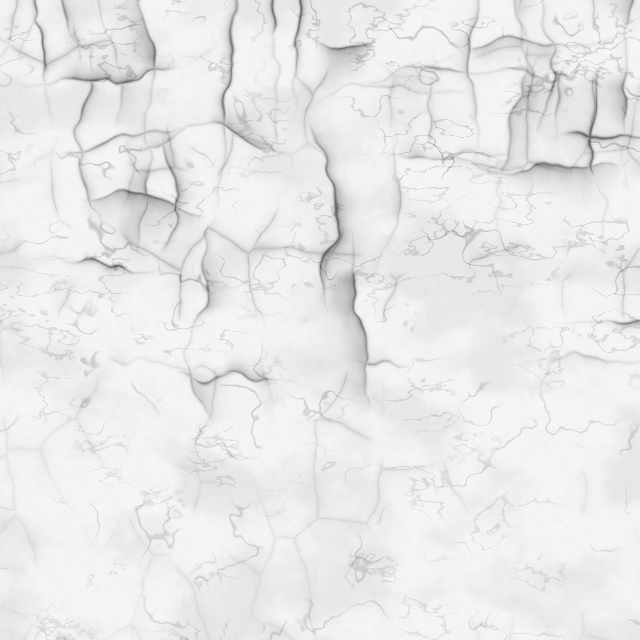
A WebGL 2 fragment shader for this texture map:

```glsl
#version 300 es
precision highp float;

uniform vec2 u_resolution;
out vec4 fragColor;

#define BASE_TONE 0.958
#define DARKEST 0.42
#define WARP 0.035
#define VERTICAL_FAULTS 20
#define LEVEL_FAULTS 17
#define FAULT_DEPTH 0.36
#define LINE_WIDTH 0.0024
#define BLOCK_CELLS vec2(10.0, 6.5)
#define BLOCK_DEPTH 0.2
#define SCRATCH_DEPTH 0.17
#define MOTTLE_DEPTH 0.05
#define GRAIN_DEPTH 0.022

float hash(vec2 p) {
    vec3 q = fract(p.xyx * 0.1031);
    q += dot(q, q.yzx + 33.33);
    return fract((q.x + q.y) * q.z);
}

float noise(vec2 p) {
    vec2 cell = floor(p), f = fract(p);
    f = f * f * f * (f * (f * 6.0 - 15.0) + 10.0);
    float low = mix(hash(cell), hash(cell + vec2(1, 0)), f.x);
    float high = mix(hash(cell + vec2(0, 1)), hash(cell + 1.0), f.x);
    return mix(low, high, f.y);
}

float fbm(vec2 p) {
    float sum = 0.0, amplitude = 0.533;
    for (int i = 0; i < 4; i++) {
        sum += amplitude * noise(p);
        p = mat2(1.6, 1.2, -1.2, 1.6) * p + 17.3;
        amplitude *= 0.5;
    }
    return sum;
}

// Thin contour of a noise field
float contour(float field, float width) {
    return 1.0 - smoothstep(0.0, width, abs(field - 0.5));
}

// Gap between the two nearest jittered block centres
float blockGap(vec2 p) {
    vec2 cell = floor(p);
    float nearest = 9.0, second = 9.0;
    for (int y = -1; y <= 1; y++) {
        for (int x = -1; x <= 1; x++) {
            vec2 id = cell + vec2(x, y);
            vec2 centre = id + 0.5 + 0.8 * (vec2(hash(id), hash(id + 71.0)) - 0.5);
            float d = length(p - centre);
            second = min(second, max(nearest, d));
            nearest = min(nearest, d);
        }
    }
    return second - nearest;
}

// Tapered crack along y: sharp on one side, soft shadow on the other
float fault(vec2 p, vec2 centre, float halfLength, float id) {
    float along = (p.y - centre.y) / halfLength;
    if (abs(along) > 1.0) return 0.0;
    float lean = 0.25 * (hash(vec2(id, 5.0)) - 0.5);
    float wander = 0.045 * (noise(vec2(p.y * 9.0, id * 13.7)) - 0.5)
                 + 0.014 * (noise(vec2(p.y * 38.0, id * 7.3)) - 0.5);
    float side = p.x - centre.x - lean * (p.y - centre.y) - wander;
    side *= hash(vec2(id, 9.0)) < 0.5 ? -1.0 : 1.0;
    float openness = smoothstep(0.3, 0.8, noise(vec2(p.y * 13.0, id * 5.1)));
    float softness = 0.004 + 0.034 * openness * pow(hash(vec2(id, 3.0)), 3.0);
    float shadow = exp(-abs(side) / (side > 0.0 ? softness : 0.002));
    float core = exp(-side * side / (LINE_WIDTH * LINE_WIDTH));
    float taper = 1.0 - along * along;
    return taper * (0.2 + 0.8 * openness) * (0.75 * shadow + 0.4 * core);
}

void main() {
    vec2 p = gl_FragCoord.xy / u_resolution;
    vec2 bend = vec2(fbm(p * 7.0), fbm(p * 7.0 + 41.0)) - 0.5;
    vec2 q = p + WARP * bend;
    float activity = smoothstep(0.05, 0.75, p.y
        - 0.25 * smoothstep(0.6, 0.85, p.x) + 0.5 * (noise(p * 4.0 + 8.0) - 0.5));
    activity = mix(0.3, 1.0, activity);

    // Large faults, crowded towards the top
    float cracks = 0.0;
    for (int i = 0; i < VERTICAL_FAULTS; i++) {
        float id = float(i) + 1.0;
        vec2 centre = vec2((id - hash(vec2(id, 1.0))) / float(VERTICAL_FAULTS),
                           mix(0.12, 1.0, sqrt(hash(vec2(id, 2.0)))));
        float reach = mix(0.06, 0.26, hash(vec2(id, 4.0)));
        cracks = max(cracks, fault(q, centre, reach, id));
    }
    for (int i = 0; i < LEVEL_FAULTS; i++) {
        float id = float(i) + 61.0;
        vec2 centre = vec2(mix(0.22, 0.95, sqrt(hash(vec2(id, 2.0)))),
                           hash(vec2(id, 1.0)));
        float reach = mix(0.05, 0.17, hash(vec2(id, 4.0)));
        cracks = max(cracks, fault(q.yx, centre, reach, id));
    }
    float streaks = fbm(q * vec2(70.0, 24.0));
    float shade = FAULT_DEPTH * cracks * (0.75 + 0.6 * streaks) * mix(0.7, 1.15, activity);

    // Broken outlines of smaller blocks
    float gap = blockGap((p + 1.8 * WARP * bend) * BLOCK_CELLS);
    float broken = smoothstep(0.42, 0.75, noise(p * 13.0 + 29.0)) * activity;
    shade += BLOCK_DEPTH * broken * (0.7 * exp(-gap / 0.025) + 0.35 * exp(-gap / 0.12));

    // Curved chips and flat strata scratches
    float chips = contour(fbm(q * 11.0 + 3.0), 0.022)
                * smoothstep(0.48, 0.75, noise(p * 16.0 + 53.0));
    float strata = contour(fbm(q * vec2(21.0, 36.0) + 19.0), 0.04)
                 * smoothstep(0.45, 0.75, noise(p * vec2(12.0, 19.0) + 87.0));
    shade += SCRATCH_DEPTH * (chips + 0.75 * strata) * mix(0.5, 1.0, activity);

    // Pale mottling and grain
    shade += MOTTLE_DEPTH * smoothstep(0.42, 0.75, fbm(p * vec2(9.0, 12.0) + 5.0));
    shade += GRAIN_DEPTH * (fbm(p * 130.0) - 0.45);

    fragColor = vec4(vec3(clamp(BASE_TONE - shade, DARKEST, 1.0)), 1.0);
}
```
